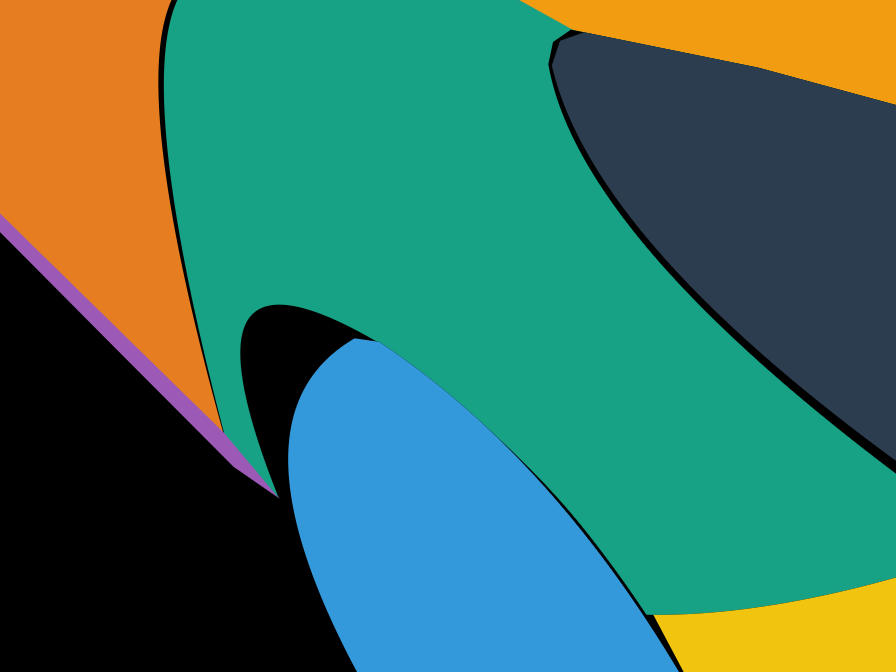
Give the GLSL for this background, as a Shadertoy shader.

```glsl
const vec2 CANVAS = vec2(7.68, 5.76);

const vec3 BLACK  = vec3(0.0);
const vec3 GREEN  = vec3(0.09, 0.63, 0.52);
const vec3 ORANGE = vec3(0.90, 0.49, 0.13);
const vec3 AMBER  = vec3(0.95, 0.61, 0.07);
const vec3 YELLOW = vec3(0.945, 0.77, 0.06);
const vec3 NAVY   = vec3(0.17, 0.24, 0.31);
const vec3 BLUE   = vec3(0.20, 0.60, 0.86);
const vec3 PURPLE = vec3(0.61, 0.35, 0.71);

float cross2(vec2 a, vec2 b) { return a.x * b.y - a.y * b.x; }

// Signed distance to the line a-b, positive below it when heading right
float side(vec2 p, vec2 a, vec2 b) {
    return cross2(normalize(b - a), p - a);
}

// Approximate distance to the parabola leaving a towards c and ending at b,
// positive on its hollow side
float arc(vec2 p, vec2 a, vec2 c, vec2 b) {
    vec2 chord = b - a, leg = c - b;
    float area = cross2(chord, c - a);
    float v = cross2(chord, p - a) / area;
    float u = cross2(leg, p - b) / area;
    float w = 1.0 - u - v;
    vec2 gradV = vec2(-chord.y, chord.x) / area;
    vec2 gradU = vec2(-leg.y, leg.x) / area;
    vec2 grad = 4.0 * (gradU * w - u * (gradU + gradV)) - 2.0 * v * gradV;
    return (4.0 * u * w - v * v) / max(length(grad), 1e-4);
}

// Leaf with a blunt nose: a curved belly and two short facets
float leaf(vec2 p, vec2 top, vec2 brow, vec2 nose, vec2 bend, vec2 tail) {
    float facets = min(side(p, nose, brow), side(p, brow, top));
    return min(arc(p, nose, bend, tail), facets);
}

vec3 paint(vec3 base, vec3 ink, float dist, float pixel) {
    return mix(base, ink, clamp(dist / pixel + 0.5, 0.0, 1.0));
}

void mainImage(out vec4 fragColor, in vec2 fragCoord) {
    // Canvas coordinates, y measured down from the top edge
    vec2 uv = fragCoord / iResolution.xy;
    vec2 p = CANVAS * vec2(uv.x, 1.0 - uv.y);
    float pixel = CANVAS.y / iResolution.y;
    vec3 col = GREEN;

    // Orange field with a thin dark rim
    float leftClip = 1.95 - p.x;
    float rim = -arc(p, vec2(1.52, 0.0), vec2(1.16, 0.8), vec2(1.92, 3.71));
    float field = -arc(p, vec2(1.47, 0.0), vec2(1.11, 0.8), vec2(1.90, 3.66));
    col = paint(col, BLACK, min(rim, leftClip), pixel);
    col = paint(col, ORANGE, min(field, leftClip), pixel);

    // Dark corner and the hump rising from it
    vec2 tip = vec2(2.39, 4.27), shoulder = vec2(3.3, 2.97);
    float corner = side(p, vec2(0.0, 1.91), tip);
    float hump = max(side(p, tip, shoulder), arc(p, tip, vec2(1.42, 1.84), shoulder));
    col = paint(col, BLACK, min(max(corner, hump), shoulder.x - p.x), pixel);

    // Purple blade
    vec2 upperBend = vec2(1.92, 3.71), lowerBend = vec2(2.0, 4.0);
    float bladeTop = min(side(p, vec2(0.0, 1.83), upperBend), side(p, upperBend, tip));
    float bladeBase = max(side(p, vec2(0.0, 1.99), lowerBend), side(p, lowerBend, tip));
    col = paint(col, PURPLE, min(bladeTop, -bladeBase), pixel);

    // Amber sky over the navy leaf and its shadow
    vec2 roofBend = vec2(6.5, 0.58);
    float roof = min(side(p, vec2(4.9, 0.255), roofBend), side(p, roofBend, vec2(7.68, 0.9)));
    float sky = min(-roof, -side(p, vec2(4.45, 0.0), vec2(4.9, 0.25)));
    float shadow = leaf(p, vec2(4.9, 0.25), vec2(4.74, 0.36), vec2(4.7, 0.55),
                        vec2(4.95, 2.0), vec2(7.68, 4.06));
    float body = leaf(p, vec2(4.97, 0.29), vec2(4.8, 0.35), vec2(4.73, 0.56),
                      vec2(5.07, 2.04), vec2(7.68, 3.95));
    col = paint(col, AMBER, sky, pixel);
    col = paint(col, BLACK, min(shadow, roof), pixel);
    col = paint(col, NAVY, min(body, roof), pixel);

    // Yellow corner with a dark seam on its left
    float ground = -arc(p, vec2(5.58, 5.27), vec2(6.5, 5.28), vec2(7.68, 4.95));
    float seam = -side(p, vec2(5.6, 5.27), vec2(5.86, 5.76));
    col = paint(col, BLACK, min(ground, p.x - 5.4), pixel);
    col = paint(col, YELLOW, min(ground, seam), pixel);

    // Blue petal, its dark edge widening down the right flank
    vec2 crownLeft = vec2(3.04, 2.9), crownRight = vec2(3.25, 2.93);
    float leftFlank = arc(p, crownLeft, vec2(1.89, 3.57), vec2(3.06, 5.76));
    float rightFlank = arc(p, crownRight, vec2(4.71, 3.9), vec2(5.82, 5.76));
    float petal = min(min(leftFlank, rightFlank), side(p, crownLeft, crownRight));
    float edgeWidth = 0.025 * smoothstep(4.1, 5.0, p.x);
    col = paint(col, BLACK, petal + edgeWidth, pixel);
    col = paint(col, BLUE, petal, pixel);

    fragColor = vec4(col, 1.0);
}
```
